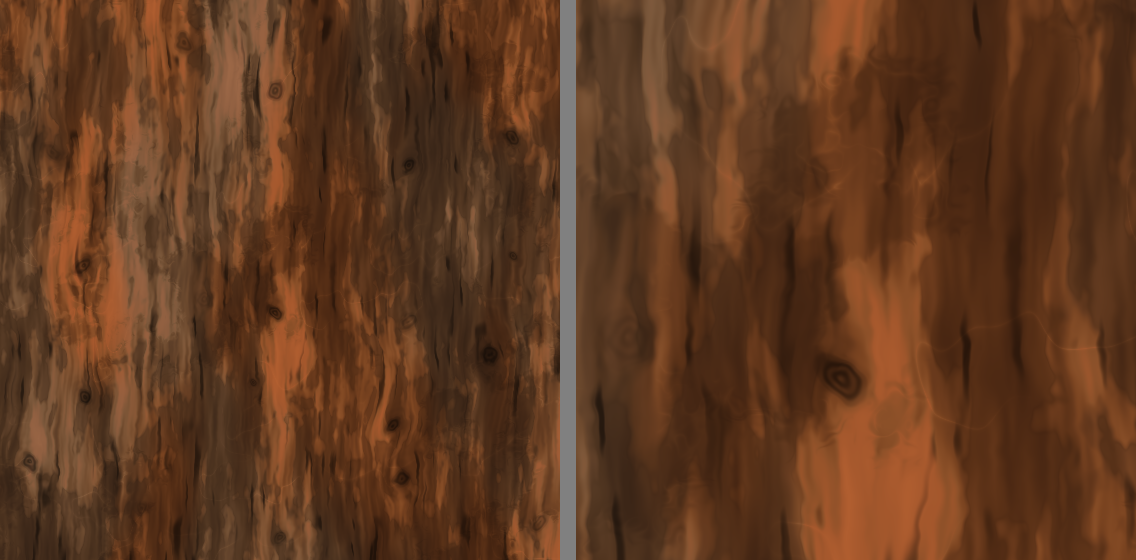
Left: the whole. Right: its middle third, enlarged.
This texture is drawn by a Shadertoy shader. Its source:

```glsl
// Weathered brown timber: upright bands, streaks and fine grain in stretched noise,
// flaking light patches, scalloped stains, short cracks and ringed knots.
// All layers add up to one tone value, which a six-step colour ramp turns into wood.

const vec3 TONES[6] = vec3[6](
    vec3(0.27, 0.16, 0.09), vec3(0.33, 0.20, 0.11), vec3(0.39, 0.24, 0.14),
    vec3(0.45, 0.28, 0.16), vec3(0.51, 0.33, 0.20), vec3(0.60, 0.36, 0.22));
// Tone value, in standard deviations, at which each colour is reached
const float RANKS[6] = float[6](-1.41, -0.51, 0.15, 0.63, 1.06, 1.65);
const vec3 RUST_TINT = vec3(1.07, 0.95, 0.79);
const vec3 ASH_TINT  = vec3(0.94, 1.04, 1.16);

// Cells per canvas, across and along the grain
const vec2 BAND_FREQ   = vec2(8.0, 1.4);
const vec2 PATCH_FREQ  = vec2(15.0, 5.0);
const vec2 STREAK_FREQ = vec2(52.0, 6.0);
const vec2 GRAIN_FREQ  = vec2(115.0, 13.0);
const vec2 FLAKE_FREQ  = vec2(56.0, 24.0);
const vec2 CRACK_FREQ  = vec2(135.0, 17.0);
const vec2 STAIN_FREQ  = vec2(9.0, 8.0);
const float BUBBLE_FREQ = 62.0;
const float KNOT_FREQ   = 5.0;

const float BAND_GAIN   = 0.42;
const float PATCH_GAIN  = 0.33;
const float STREAK_GAIN = 0.27;
const float GRAIN_GAIN  = 0.30;
const float FLAKE_GAIN  = 0.40;
const float TONE_LIFT   = 0.12;

float hash(vec2 p) {
    vec3 q = fract(p.xyx * 0.1031);
    q += dot(q, q.yzx + 33.33);
    return fract((q.x + q.y) * q.z);
}

vec2 hash2(vec2 p) {
    return vec2(hash(p + 17.0), hash(p + 71.0));
}

float noise(vec2 p) {
    vec2 i = floor(p), f = fract(p);
    f = f * f * (3.0 - 2.0 * f);
    return mix(mix(hash(i), hash(i + vec2(1, 0)), f.x),
               mix(hash(i + vec2(0, 1)), hash(i + vec2(1, 1)), f.x), f.y);
}

// Octave noise scaled to mean 0 and standard deviation near 1
float fbm(vec2 p, int octaves) {
    float sum = 0.0, power = 0.0, amp = 1.0;
    for (int i = 0; i < octaves; i++) {
        sum += amp * (noise(p) - 0.5);
        power += amp * amp;
        amp *= 0.55;
        p = p * 2.0 + vec2(13.7, 41.3);
    }
    return sum / (0.2145 * sqrt(power));
}

// Distance to the nearest scattered point, in cells
float bubbles(vec2 p) {
    vec2 cell = floor(p);
    float nearest = 2.0;
    for (int y = -1; y <= 1; y++)
    for (int x = -1; x <= 1; x++) {
        vec2 c = cell + vec2(x, y);
        nearest = min(nearest, length(p - c - hash2(c)));
    }
    return nearest;
}

// x: sideways bend of the grain, y: dark core, z: soft halo with faint rings
vec3 knots(vec2 p, float wobble) {
    vec2 cell = floor(p * KNOT_FREQ);
    vec3 result = vec3(0.0);
    for (int y = -1; y <= 1; y++)
    for (int x = -1; x <= 1; x++) {
        vec2 c = cell + vec2(x, y);
        vec2 d = p - (c + 0.12 + 0.76 * hash2(c)) / KNOT_FREQ;
        float strength = smoothstep(0.15, 0.75, hash(c + 5.0));
        float radius = mix(0.006, 0.017, hash(c + 29.0));
        d.x += (hash(c + 43.0) - 0.5) * d.y;
        float e = length(d * vec2(1.0, 0.85)) / radius + 0.1 * wobble;
        float core = (1.0 - smoothstep(0.7, 1.15, e)) * (0.78 + 0.22 * sin(e * 13.0));
        float halo = exp(-0.3 * e * e) + 0.5 * sin(e * 7.0) * exp(-0.8 * e);
        result += strength * vec3(-0.6 * d.x * exp(-0.16 * e * e), core, halo);
    }
    return result;
}

vec3 woodRamp(float tone) {
    vec3 col = TONES[0];
    for (int i = 0; i < 5; i++)
        col = mix(col, TONES[i + 1], clamp((tone - RANKS[i]) / (RANKS[i + 1] - RANKS[i]), 0.0, 1.0));
    return col * max(0.4, 1.0 + 0.2 * min(tone - RANKS[0], 0.0) + 0.08 * clamp(tone - RANKS[5], 0.0, 1.5));
}

void mainImage(out vec4 fragColor, in vec2 fragCoord) {
    vec2 p = fragCoord / iResolution.y;

    // Grain coordinates, swaying gently and bending round the knots
    float sway = fbm(p * vec2(10.0, 6.0) + 3.0, 3);
    float wobble = fbm(p * 70.0 + 9.0, 2);
    vec3 knot = knots(p, wobble);
    vec2 g = p + vec2(0.004 * sway + 0.0006 * wobble + knot.x, 0.012 * sway);

    // Layers from broad to fine
    float band   = fbm(g * BAND_FREQ + 21.0, 3);
    float patchy = fbm(g * PATCH_FREQ + 57.0, 4);
    float streak = fbm(g * STREAK_FREQ + 83.0, 3);
    float grain  = fbm(g * GRAIN_FREQ + 11.0, 2);

    // Flaking surface with ragged edges and a thin dark rim
    float wear = 0.5 * band + 0.5 * patchy + 0.35 * streak + 0.6 * fbm(g * FLAKE_FREQ + 37.0, 3) - 0.15;
    float flake = 2.0 * smoothstep(-0.5, 0.5, wear) - 1.0;
    float rim = exp(-40.0 * (wear + 0.3) * (wear + 0.3));

    // Scalloped stains and pale curling wisps
    float cloud = fbm(p * STAIN_FREQ + 67.0, 4) - 0.7 * bubbles(p * BUBBLE_FREQ + 0.5 * wobble);
    float stain = smoothstep(0.5, 1.2, cloud);
    float curl = fbm(p * vec2(6.0, 9.0) + 0.25 * sway + 91.0, 3);
    float wisp = exp(-14.0 * abs(curl)) * smoothstep(-0.2, 1.2, sway);

    // Short upright cracks, gathered along some streaks
    float crack = smoothstep(0.7, 0.95, noise(g * CRACK_FREQ + 19.0)) * smoothstep(0.5, -1.0, streak);

    float tone = TONE_LIFT + BAND_GAIN * band + PATCH_GAIN * patchy + STREAK_GAIN * streak
               + GRAIN_GAIN * grain + FLAKE_GAIN * flake;
    tone += 0.5 * wisp - 0.2 * rim - 0.75 * stain - 0.5 * knot.z;

    float hue = fbm(g * vec2(7.0, 2.0) + 49.0, 3) + 0.25 * flake;
    vec3 col = woodRamp(tone) * mix(ASH_TINT, RUST_TINT, smoothstep(-1.3, 1.3, hue));
    col *= (1.0 - 0.45 * crack) * (1.0 - 0.5 * min(knot.y, 1.0));
    fragColor = vec4(clamp(col, 0.0, 1.0), 1.0);
}
```
